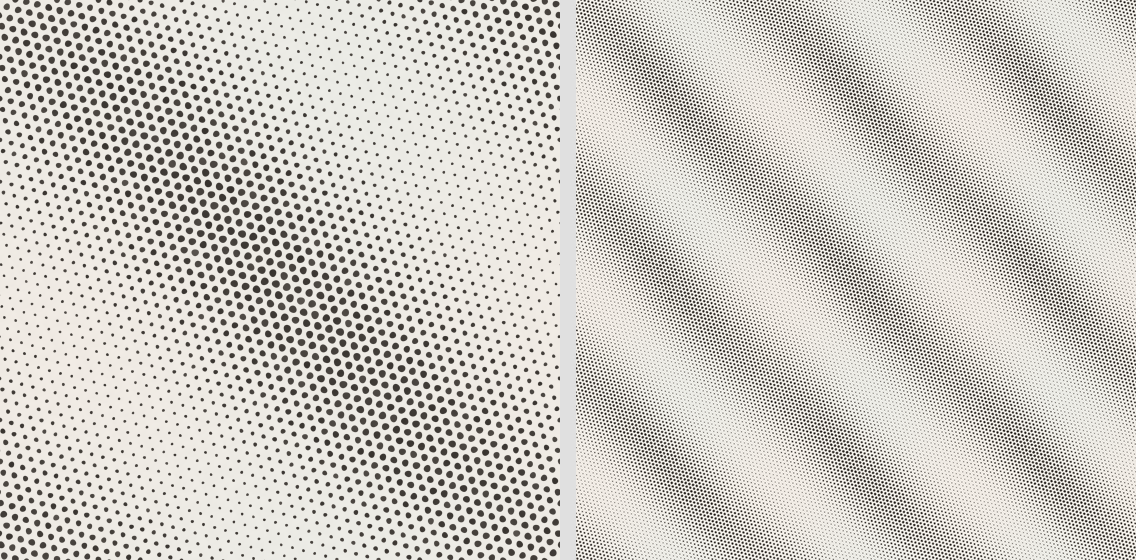
Left: one tile. Right: repeated 3 by 3.
Give the GLSL for this pattern, as a Shadertoy shader.

```glsl
// Halftone dots on warm paper: a tilted hexagonal lattice whose dot radius
// swells along one diagonal and shrinks between. The lattice closes on the
// canvas through whole steps, and all variation is periodic, so it tiles.

const float TAU = 6.2831853;

// Whole lattice steps across the canvas: (MAJOR, -MINOR) and (-MINOR, MAJOR)
const float MAJOR = 54.0;
const float MINOR = 14.0;
const float DOT_COUNT = MAJOR * MAJOR - MINOR * MINOR;

// Lengths as fractions of the canvas
const float MEAN_RADIUS  = 0.00432;
const float RADIUS_SWING = 0.00205;
const float JITTER       = 0.0007;
const float SOFTNESS     = 0.0011;

const float RADIUS_SPREAD = 0.10;
const float BAND_BEND     = 0.028;
const float CORNER_FADE   = 0.09;
const float ROUGHNESS     = 0.05;
const float PAPER_MOTTLE  = 0.006;

const vec3 PAPER     = vec3(0.932, 0.921, 0.897);
const vec3 WARM_TINT = vec3(0.010, -0.001, -0.003);
const vec3 INK_DARK  = vec3(0.225, 0.207, 0.190);
const vec3 INK_LIGHT = vec3(0.325, 0.305, 0.285);

vec3 hash3(vec2 p) {
    vec3 q = fract(p.xyx * vec3(0.1031, 0.1030, 0.0973));
    q += dot(q, q.yxz + 33.33);
    return fract((q.xxy + q.yzz) * q.zyx);
}

// Dot size from -1 (light) to 1 (dark), periodic over the canvas
float bandTone(vec2 p) {
    float bend = BAND_BEND * sin(TAU * p.x);
    float corner = cos(TAU * p.x) + cos(TAU * p.y);
    return cos(TAU * (p.x - p.y - bend)) - CORNER_FADE * corner;
}

// Warped sines with whole frequencies: fine mottling that wraps
float mottle(vec2 p) {
    float warp = 1.8 * sin(TAU * dot(p, vec2(7.0, -11.0)));
    float n = sin(TAU * dot(p, vec2(13.0, 9.0)) + warp);
    n += 0.7 * sin(TAU * dot(p, vec2(-31.0, 23.0)) + 2.0 * n);
    n += 0.5 * sin(TAU * dot(p, vec2(47.0, 71.0)) + 2.0 * n);
    return n / 2.2;
}

vec3 paperColour(vec2 p, float grain) {
    float warmth = 0.5 * (cos(TAU * (p.x - 0.1)) + cos(TAU * (p.y - 0.62)));
    return PAPER + WARM_TINT * warmth + PAPER_MOTTLE * grain;
}

// Signed distance to a slightly uneven dot
float dotDistance(vec2 d, float radius, float seed) {
    float angle = atan(d.y, d.x);
    float wobble = sin(2.0 * angle + TAU * seed)
                 + 0.7 * sin(3.0 * angle - 2.0 * TAU * seed);
    return length(d) - radius * (1.0 + ROUGHNESS * wobble);
}

void mainImage(out vec4 fragColor, in vec2 fragCoord) {
    vec2 uv = fragCoord / iResolution.xy;
    uv.y = 1.0 - uv.y;
    float edge = max(SOFTNESS, 0.7 / min(iResolution.x, iResolution.y));

    mat2 toLattice = mat2(MAJOR, -MINOR, -MINOR, MAJOR);
    mat2 fromLattice = mat2(MAJOR, MINOR, MINOR, MAJOR);
    vec2 cell = floor(toLattice * uv - 0.5);

    float grain = mottle(uv);
    vec3 colour = paperColour(uv, grain);

    // The four lattice points around this position
    for (int j = 0; j < 2; j++) {
        for (int i = 0; i < 2; i++) {
            vec2 node = cell + vec2(i, j);
            vec2 center = fromLattice * (node + 0.5) / DOT_COUNT;

            // Same identity for dots one canvas apart
            vec2 id = mod(fromLattice * node + 0.5, DOT_COUNT);
            vec3 rnd = hash3(floor(id));
            vec3 ink = hash3(floor(id) + 17.0);

            float radius = MEAN_RADIUS + RADIUS_SWING * bandTone(center);
            radius *= 1.0 + RADIUS_SPREAD * (rnd.z - 0.5);
            vec2 offset = uv - center - JITTER * (rnd.xy - 0.5);
            float dist = dotDistance(offset, radius, ink.x);

            // Ink density varies per dot, with a few worn ones
            float wear = 0.75 * ink.y + 0.5 * smoothstep(0.88, 1.0, ink.z);
            vec3 inkColour = mix(INK_DARK, INK_LIGHT, wear + 0.15 * grain);
            colour = mix(colour, inkColour, 1.0 - smoothstep(-edge, edge, dist));
        }
    }
    fragColor = vec4(clamp(colour, 0.0, 1.0), 1.0);
}
```
